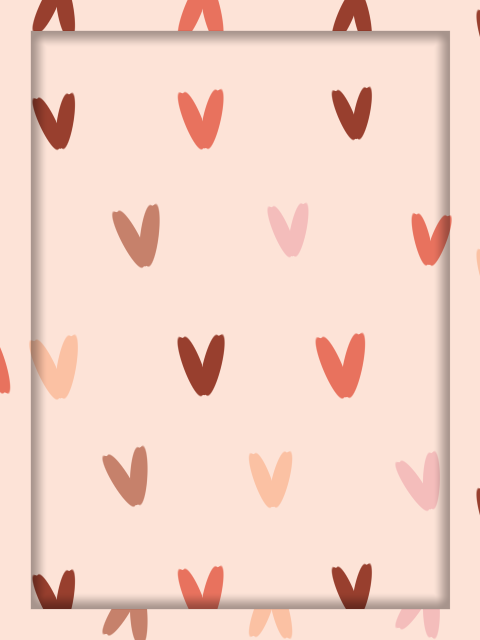
This pattern is drawn by a WebGL 1 fragment shader. Its source:

```glsl
precision highp float;
// Staggered rows of leaning hand-cut hearts on a blush ground, seen through
// a recessed panel with a soft inner shadow. Each heart is a mirrored rounded
// ellipse; the border strips show the rows flipped over the panel edge.
uniform vec2 u_resolution;

const vec2 SHEET = vec2(576.0, 768.0);   // canvas size in design units, y down
const vec2 PANEL_MIN = vec2(37.0, 37.0);
const vec2 PANEL_MAX = vec2(540.0, 731.0);
const vec3 BLUSH = vec3(0.992, 0.892, 0.845);
const float QUARTER_TURN = 1.5707963;

float column(vec3 v, float col) {
  return col < 0.5 ? v.x : (col < 1.5 ? v.y : v.z);
}

// Selects one of four row settings, repeating every four rows.
vec3 cycle(float row, vec3 a, vec3 b, vec3 c, vec3 d) {
  float r = mod(row, 4.0);
  return r < 0.5 ? a : (r < 1.5 ? b : (r < 2.5 ? c : d));
}

vec3 ink(float id) {
  if (id < 0.5) return vec3(0.595, 0.247, 0.180);  // russet
  if (id < 1.5) return vec3(0.910, 0.448, 0.370);  // coral
  if (id < 2.5) return vec3(0.775, 0.505, 0.420);  // clay
  if (id < 3.5) return vec3(0.985, 0.755, 0.640);  // peach
  return vec3(0.958, 0.740, 0.735);                // pink
}

float ellipseDistance(vec2 p, vec2 radii) {
  vec2 q = p / radii;
  float k = length(q);
  return k * (k - 1.0) / max(length(q / radii), 0.001);
}

// Heart about 54 wide and 70 tall, centred on the origin, y up.
float heartDistance(vec2 p) {
  p.x = abs(p.x) - 11.5 - 0.294 * p.y;
  return ellipseDistance(p, vec2(7.0, 30.5)) - 4.5;
}

float boxDistance(vec2 p, vec2 halfSize, float corner) {
  vec2 q = abs(p) - halfSize + corner;
  return length(max(q, 0.0)) + min(max(q.x, q.y), 0.0) - corner;
}

float coverage(float d, float pixel) {
  return 1.0 - smoothstep(-0.7 * pixel, 0.7 * pixel, d);
}

vec3 paintHeart(vec3 base, vec2 p, vec2 centre, float lean, float size,
                vec3 tint, float pixel) {
  vec2 l = (p - centre) * vec2(1.0, -1.0);
  float c = cos(lean), s = sin(lean);
  l = vec2(c * l.x + s * l.y, c * l.y - s * l.x) / size;
  return mix(base, tint, coverage(heartDistance(l) * size, pixel));
}

vec3 heartRows(vec3 base, vec2 p, float pixel) {
  for (int j = 0; j < 5; j++) {
    float row = float(j);
    vec3 inks = cycle(row, vec3(0.0, 1.0, 0.0), vec3(2.0, 4.0, 1.0),
                           vec3(3.0, 0.0, 1.0), vec3(2.0, 3.0, 4.0));
    vec3 sizes = cycle(row, vec3(0.90, 0.97, 0.85), vec3(1.00, 0.87, 0.85),
                            vec3(1.03, 1.00, 1.05), vec3(0.94, 0.92, 0.92));
    vec3 leans = cycle(row, vec3(0.14, 0.08, 0.10), vec3(0.18, 0.10, -0.06),
                            vec3(0.13, 0.06, 0.10), vec3(0.25, 0.05, 0.28));
    vec3 drops = cycle(row, vec3(1.0, -2.0, -9.0), vec3(-4.0, -12.0, -1.0),
                            vec3(10.0, 7.0, 8.0), vec3(-1.0, 1.0, 5.0));
    // Sideways drift swings through one cycle every four rows.
    vec3 drift = vec3(6.0, 11.0, 8.0)
               * cos(QUARTER_TURN * row - vec3(1.57, 1.57, 0.6));
    for (int i = 0; i < 3; i++) {
      float col = float(i);
      vec2 centre = vec2(68.0 + 175.0 * col + 94.0 * mod(row, 2.0),
                         146.0 + 143.0 * row);
      centre += vec2(column(drift, col), column(drops, col));
      base = paintHeart(base, p, centre, column(leans, col),
                        column(sizes, col), ink(column(inks, col)), pixel);
    }
  }
  return base;
}

// Slivers of neighbouring hearts at the left and right canvas edges.
vec3 sideHearts(vec3 base, vec2 p, float pixel) {
  base = paintHeart(base, p, vec2(-16.0, 436.0), 2.0 * QUARTER_TURN, 1.0,
                    ink(1.0), pixel);
  for (int i = 0; i < 3; i++) {
    float k = float(i);
    base = paintHeart(base, p, vec2(600.0, 48.0 + 287.0 * k), 0.0, 1.0,
                      ink(mod(k, 2.0) * 3.0), pixel);
  }
  return base;
}

void main() {
  vec2 p = gl_FragCoord.xy / u_resolution * SHEET;
  p.y = SHEET.y - p.y;
  float pixel = SHEET.x / u_resolution.x;

  // Flip the rows in the strips above and below the panel.
  vec2 sheet = p;
  if (p.y < PANEL_MIN.y) sheet.y = 728.0 - p.y;
  if (p.y > PANEL_MAX.y) sheet.y = 1308.0 - p.y;
  vec3 color = sideHearts(heartRows(BLUSH, sheet, pixel), p, pixel);

  // Inner shadow, with softly rounded corners inside a sharp panel edge.
  vec2 local = p - 0.5 * (PANEL_MIN + PANEL_MAX);
  vec2 halfSize = 0.5 * (PANEL_MAX - PANEL_MIN);
  float depth = -boxDistance(local, halfSize, 18.0);
  vec3 shade = mix(vec3(0.66, 0.65, 0.65), vec3(1.0), smoothstep(-1.0, 21.0, depth));
  float inside = coverage(boxDistance(local, halfSize, 0.0), pixel);
  gl_FragColor = vec4(color * mix(vec3(1.0), shade, inside), 1.0);
}
```
